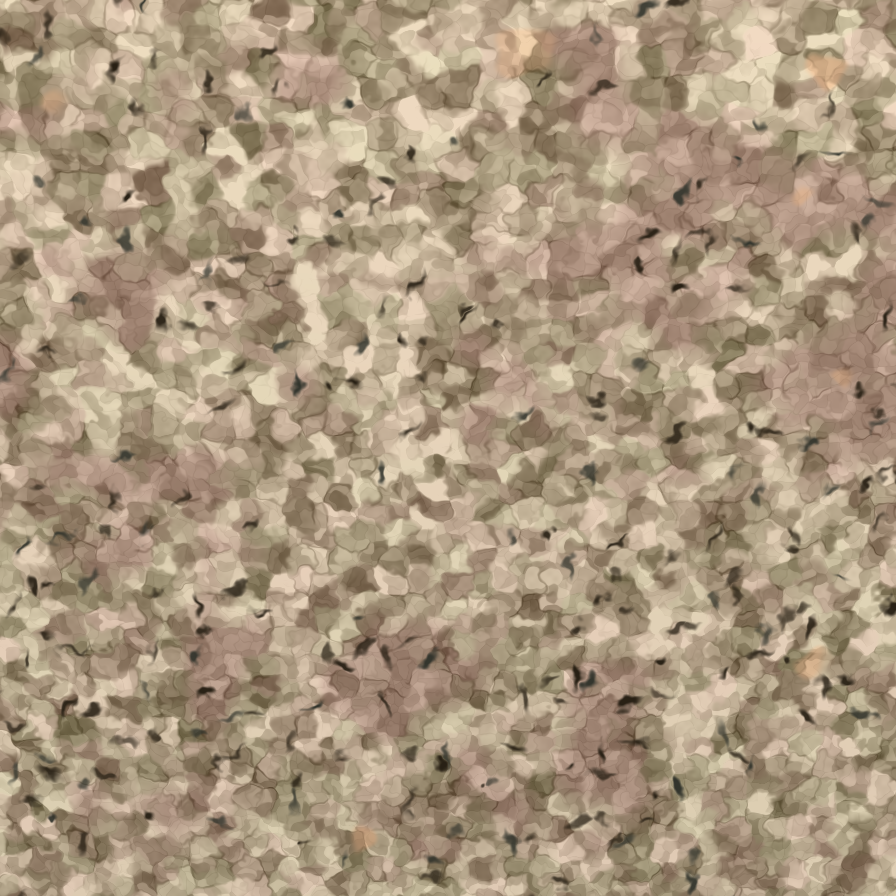
Give the GLSL for this texture, as a WebGL 1 fragment shader.

```glsl
precision highp float;
uniform vec2 u_resolution;

const vec3 SHADOW = vec3(0.425, 0.360, 0.270);
const vec3 LIGHT = vec3(0.930, 0.862, 0.765);
const vec3 MAUVE = vec3(0.025, -0.018, 0.006);
const vec3 OLIVE = vec3(-0.014, 0.010, -0.018);
const vec3 PEACH = vec3(0.850, 0.660, 0.500);
const vec3 BLACK_MICA = vec3(0.150, 0.120, 0.075);
const vec3 GREEN_MICA = vec3(0.190, 0.200, 0.170);
const float GRAIN_SCALE_NEAR = 46.0;  // grains per canvas at the bottom
const float GRAIN_SCALE_FAR = 34.0;   // grains per canvas at the top
const float FINE_RATIO = 1.9;
const float GRAIN_SHARPNESS = 13.0;
const float FLECK_SCALE = 26.0;
const float FLECK_SHARE = 0.5;
const float FLECK_BLUR = 0.07;
const float PEACH_SCALE = 6.0;
const float PEACH_SHARE = 0.35;

float hash(vec2 p) {
  return fract(sin(dot(p, vec2(127.1, 311.7))) * 43758.5453);
}

vec2 hash2(vec2 p) {
  return vec2(hash(p), hash(p + 37.3));
}

float noise(vec2 p) {
  vec2 i = floor(p);
  vec2 f = fract(p);
  f = f * f * (3.0 - 2.0 * f);
  return mix(mix(hash(i), hash(i + vec2(1.0, 0.0)), f.x),
             mix(hash(i + vec2(0.0, 1.0)), hash(i + 1.0), f.x), f.y);
}

vec2 warp(vec2 p) {
  return vec2(noise(p), noise(p + 19.7)) - 0.5;
}

// Soft Voronoi grains: x = tone, y = tint, z = seam between grains
vec3 grains(vec2 p) {
  vec2 cell = floor(p);
  vec2 sum = vec2(0.0);
  float total = 0.0;
  float nearest = 8.0;
  float second = 8.0;
  for (int y = -1; y <= 1; y++) {
    for (int x = -1; x <= 1; x++) {
      vec2 id = cell + vec2(float(x), float(y));
      vec2 center = id + 0.1 + 0.8 * hash2(id);
      float dist = length(p - center);
      float weight = exp(-GRAIN_SHARPNESS * dist * dist);
      sum += weight * hash2(id + 71.9);
      total += weight;
      second = min(second, max(nearest, dist));
      nearest = min(nearest, dist);
    }
  }
  float seam = 1.0 - smoothstep(0.0, 0.2, second - nearest);
  return vec3(sum / total, seam);
}

// Small elongated mica flecks, gathered in loose clusters: x = cover, y = hue
vec2 flecks(vec2 uv) {
  vec2 p = uv * FLECK_SCALE;
  p += 0.34 * warp(p * 3.1) + 0.12 * warp(p * 7.0);
  vec2 cell = floor(p);
  vec2 result = vec2(0.0);
  for (int y = -1; y <= 1; y++) {
    for (int x = -1; x <= 1; x++) {
      vec2 id = cell + vec2(float(x), float(y));
      float cluster = smoothstep(0.25, 0.75, noise(id * 0.31 + 5.0));
      float present = step(hash(id + 3.7), FLECK_SHARE * cluster);
      vec2 size = mix(vec2(0.13, 0.06), vec2(0.34, 0.15), hash2(id + 11.1));
      float angle = 0.75 + 2.4 * (hash(id + 23.9) - 0.5);
      float c = cos(angle);
      float s = sin(angle);
      vec2 q = p - id - hash2(id + 51.3);
      q = vec2(c * q.x + s * q.y, c * q.y - s * q.x);
      float dist = (length(q / size) - 1.0) * size.y;
      float cover = 1.0 - smoothstep(-FLECK_BLUR, FLECK_BLUR, dist);
      cover *= present * mix(0.6, 1.0, hash(id + 8.3));
      if (cover > result.x) result = vec2(cover, hash(id + 64.1));
    }
  }
  return result;
}

// Rare large feldspar crystals
float peachCrystals(vec2 uv) {
  vec2 p = uv * PEACH_SCALE + 0.16 * warp(uv * 34.0);
  vec2 id = floor(p);
  vec2 center = 0.3 + 0.4 * hash2(id + 91.0);
  float radius = mix(0.06, 0.21, hash(id + 14.2));
  float dist = length((fract(p) - center) * vec2(0.85, 1.1));
  float cover = 1.0 - smoothstep(radius - 0.035, radius + 0.025, dist);
  return cover * step(hash(id + 45.6), PEACH_SHARE) * mix(0.4, 0.8, hash(id + 6.4));
}

void main() {
  vec2 uv = gl_FragCoord.xy / u_resolution.y;

  // Grains shrink slightly toward the bottom
  float scale = mix(GRAIN_SCALE_NEAR, GRAIN_SCALE_FAR, uv.y);
  float rise = uv.y * 0.5 * (GRAIN_SCALE_NEAR + scale);
  vec2 p = vec2((uv.x - 0.5) * scale * 0.94, rise);
  p += 0.55 * warp(p * 1.4) + 0.22 * warp(p * 3.7);
  vec3 coarse = grains(p);
  vec3 fine = grains(p * FINE_RATIO + 40.0);

  // Tone from two grain sizes, calmer and darker in brown patches
  float patchiness = 0.6 * noise(uv * 9.0) + 0.4 * noise(uv * 21.0);
  float brown = smoothstep(0.52, 0.78, patchiness);
  float tone = 0.5 + 0.72 * (coarse.x - 0.5) + 0.42 * (fine.x - 0.5);
  tone += 0.28 * (0.5 - patchiness) + 0.08 * (noise(uv * 150.0) - 0.5);
  tone = mix(tone, 0.36, 0.5 * brown);
  float crevice = smoothstep(0.4, 0.85, noise(p * 1.3 + 9.0));
  tone -= 0.28 * crevice * coarse.z + 0.07 * fine.z;
  tone = clamp(tone + 0.04, -0.12, 0.94);

  vec3 color = mix(SHADOW, LIGHT, tone);
  color += mix(OLIVE, MAUVE, clamp(0.75 * coarse.y + 0.7 * brown, 0.0, 1.0));
  color = mix(color, PEACH * (0.85 + 0.27 * tone), peachCrystals(uv));

  vec2 fleck = flecks(uv);
  color = mix(color, mix(BLACK_MICA, GREEN_MICA, step(0.7, fleck.y)), fleck.x);

  // Light falls off toward the bottom
  color *= mix(0.96, 1.04, uv.y);
  gl_FragColor = vec4(color, 1.0);
}
```
